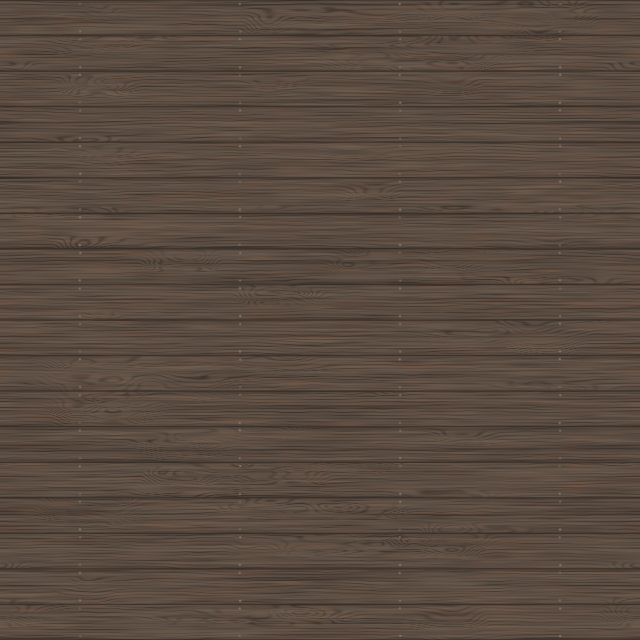
Write a WebGL 1 fragment shader that draws this texture.

```glsl
precision highp float;
// Dark brown wooden planks in horizontal rows, with fine grain and paired nails.
uniform vec2 u_resolution;

const float PLANKS = 18.0;
const float NAIL_COLUMNS = 4.0;
const float SEAM_HALF_WIDTH = 0.0010;
const float NAIL_RADIUS = 0.0017;
const float NAIL_INSET = 0.0061;

const vec3 DARK_WOOD = vec3(0.250, 0.208, 0.180);
const vec3 LIGHT_WOOD = vec3(0.425, 0.357, 0.306);
const vec3 RED_TINT = vec3(0.034, 0.002, -0.010);
const vec3 SEAM_COLOR = vec3(0.205, 0.172, 0.148);
const vec3 NAIL_COLOR = vec3(0.51, 0.475, 0.435);

float hash(vec2 p) {
  vec3 q = fract(vec3(p.xyx) * 0.1031);
  q += dot(q, q.yzx + 33.33);
  return fract((q.x + q.y) * q.z);
}

// Value noise that wraps along x after the given number of cells.
float noise(vec2 p, float period) {
  vec2 cell = floor(p);
  vec2 t = fract(p);
  t = t * t * (3.0 - 2.0 * t);
  float x0 = mod(cell.x, period);
  float x1 = mod(cell.x + 1.0, period);
  float low = mix(hash(vec2(x0, cell.y)), hash(vec2(x1, cell.y)), t.x);
  float high = mix(hash(vec2(x0, cell.y + 1.0)), hash(vec2(x1, cell.y + 1.0)), t.x);
  return mix(low, high, t.y);
}

// Noise in one plank: cells across the canvas and cells over the plank height.
float plankNoise(float x, float y, vec2 cells, float seed) {
  return noise(vec2(x * cells.x, y * cells.y + seed), cells.x);
}

// Height field of the growth rings: straight, with loops in a few places.
float ringHeight(float x, float y, float seed) {
  float swirl = smoothstep(0.58, 0.9, plankNoise(x, y, vec2(7.0, 1.6), seed + 5.0));
  float height = y * 11.0;
  height += 1.2 * plankNoise(x, y, vec2(8.0, 2.0), seed + 17.0);
  height += 6.0 * swirl * plankNoise(x, y, vec2(17.0, 4.0), seed + 29.0);
  return height + 0.35 * plankNoise(x, y, vec2(45.0, 9.0), seed + 41.0);
}

// Thin dark lines, one for each unit of height.
float thinLine(float height) {
  float wave = 0.5 + 0.5 * sin(6.2832 * height);
  return wave * wave * wave;
}

vec3 woodColor(float x, float y, float id) {
  float seed = id * 61.0;
  float broad = plankNoise(x, y, vec2(4.0, 2.0), seed);
  float streak = plankNoise(x, y, vec2(6.0, 19.0), seed + 300.0);
  float fine = plankNoise(x, y, vec2(22.0, 31.0), seed + 700.0);
  float strength = plankNoise(x, y, vec2(13.0, 10.0), seed + 900.0);
  float groove = plankNoise(x, y, vec2(2.0, 15.0), seed + 1500.0);

  float tone = 0.66 + 0.07 * (broad - 0.5) + 0.36 * (streak - 0.5);
  tone += 0.36 * (fine - 0.5) + 0.05 * (hash(vec2(id, 3.0)) - 0.5);
  tone -= thinLine(ringHeight(x, y, seed)) * mix(0.04, 0.56, strength);
  tone -= 0.30 * smoothstep(0.72, 0.95, groove);
  vec3 color = mix(DARK_WOOD, LIGHT_WOOD, clamp(tone + 0.06, 0.0, 1.0));

  // Hair-thin rusty streaks between cooler fibres
  float rust = plankNoise(x, y, vec2(20.0, 26.0), seed + 1200.0);
  return color + RED_TINT * (smoothstep(0.55, 0.95, rust) - 0.15);
}

float disc(vec2 offset, float radius, float blur) {
  return 1.0 - smoothstep(radius - blur, radius + blur, length(offset));
}

void main() {
  vec2 uv = gl_FragCoord.xy / u_resolution;
  float pixel = 1.0 / min(u_resolution.x, u_resolution.y);
  float id = floor(uv.y * PLANKS);
  float y = fract(uv.y * PLANKS);
  vec3 color = woodColor(uv.x, y, id);

  // Soft dark joint that fades a little along its length
  float edge = min(y, 1.0 - y) / PLANKS;
  float joint = floor(uv.y * PLANKS + 0.5);
  float depth = mix(0.55, 0.9, noise(vec2(uv.x * 9.0, joint * 3.0), 9.0));
  color *= 1.0 - 0.16 * exp(-edge / 0.0022);
  float seam = 1.0 - smoothstep(SEAM_HALF_WIDTH - 0.8 * pixel, SEAM_HALF_WIDTH + 0.8 * pixel, edge);
  color = mix(color, SEAM_COLOR, depth * seam);

  // One nail near each long edge, slightly shifted and worn
  float column = floor(uv.x * NAIL_COLUMNS);
  vec2 key = vec2(column + 11.0, id * 2.0 + step(0.5, y));
  vec2 shift = 0.0009 * (vec2(hash(key), hash(key + 47.0)) - 0.5);
  vec2 offset = vec2(uv.x - (column + 0.5) / NAIL_COLUMNS, edge - NAIL_INSET) + shift;
  float wear = mix(0.45, 0.95, hash(key + 83.0));
  color = mix(color, NAIL_COLOR, wear * disc(offset, NAIL_RADIUS, 0.8 * pixel));

  gl_FragColor = vec4(color, 1.0);
}
```
